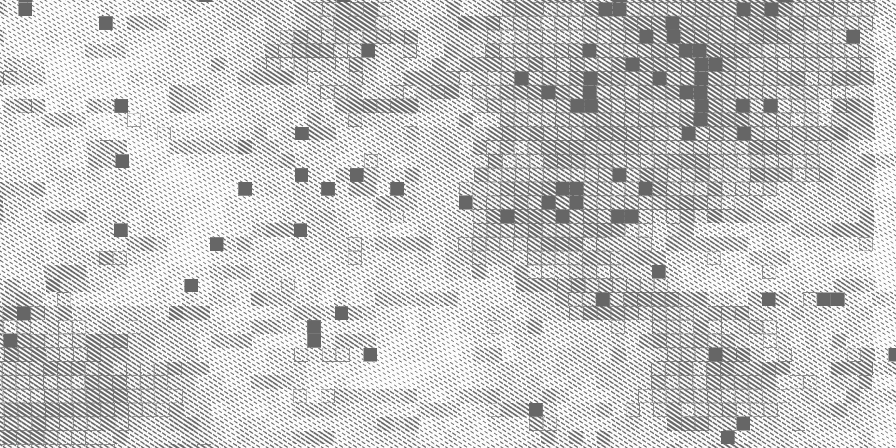
Give the GLSL for this pattern, as a Shadertoy shader.

```glsl
// A sheet of about 65 by 32 small tiles, hatched with falling diagonal strokes.
// A broad tone field plus a hash per tile sets the stroke weight, the breaks
// in the strokes, the thin tile outlines and the scattered solid tiles.

float hash(vec2 p) {
    vec3 q = fract(p.xyx * vec3(0.1031, 0.1030, 0.0973));
    q += dot(q, q.yzx + 33.33);
    return fract((q.x + q.y) * q.z);
}

// Soft elliptical patch of tone
float patchTone(vec2 p, vec2 center, vec2 radius) {
    vec2 d = (p - center) / radius;
    return exp(-dot(d, d));
}

// Broad light and dark areas, with p running from 0 to 1
float toneField(vec2 p) {
    float tone = 0.30;
    tone += 0.50 * patchTone(p, vec2(0.82, 0.97), vec2(0.17, 0.20));
    tone += 0.36 * patchTone(p, vec2(0.65, 0.78), vec2(0.12, 0.20));
    tone += 0.42 * patchTone(p, vec2(0.62, 0.49), vec2(0.09, 0.11));
    tone += 0.38 * patchTone(p, vec2(0.71, 0.32), vec2(0.07, 0.05));
    tone += 0.26 * patchTone(p, vec2(0.79, 0.16), vec2(0.13, 0.14));
    tone += 0.24 * patchTone(p, vec2(0.80, 0.64), vec2(0.14, 0.16));
    tone += 0.22 * patchTone(p, vec2(0.37, 0.90), vec2(0.14, 0.16))
          * step(0.238, p.x);
    tone += 0.34 * patchTone(p, vec2(0.06, 0.12), vec2(0.15, 0.20))
          * step(p.x, 0.238) * step(p.y, 0.318);
    tone -= 0.22 * patchTone(p, vec2(0.08, 0.82), vec2(0.14, 0.20));
    tone -= 0.20 * patchTone(p, vec2(0.22, 0.52), vec2(0.07, 0.20));
    tone -= 0.20 * patchTone(p, vec2(0.44, 0.20), vec2(0.13, 0.15));
    tone -= 0.16 * patchTone(p, vec2(0.85, 0.42), vec2(0.16, 0.08));
    tone -= 0.25 * step(0.976, p.x);
    // Layered sines keep the areas from looking smooth
    tone += 0.04 * sin(p.x * 31.0 + 3.0 * sin(p.y * 9.0));
    tone += 0.03 * sin(p.y * 37.0 - p.x * 17.0);
    return tone;
}

// Smooth coverage of a shape: negative distance is inside
float coverage(float d, float pixel) {
    return clamp(0.5 - d / pixel, 0.0, 1.0);
}

void mainImage(out vec4 fragColor, in vec2 fragCoord) {
    const float rows = 32.43;
    float pixel = rows / iResolution.y;

    // Tile grid, each row slipped slightly sideways
    vec2 grid = fragCoord * pixel + vec2(-0.25, 0.74);
    vec2 tiled = grid;
    tiled.x += 0.22 * (hash(vec2(floor(grid.y), 7.0)) - 0.5);
    vec2 cell = floor(tiled);
    vec2 local = tiled - cell;

    // Tone per tile, with runs of heavier tiles
    vec2 center = (cell + 0.5 - vec2(-0.25, 0.74)) / rows;
    center.x *= iResolution.y / iResolution.x;
    float tone = toneField(center);
    float chance = hash(cell + 11.0);
    float run = hash(floor(cell / vec2(3.0, 1.0)) + 53.0);
    float weight = tone + 0.24 * (chance - 0.5);
    weight += 0.32 * step(0.91 - 0.12 * tone, run);
    weight += 0.28 * step(0.88, hash(cell + 91.0)) * step(0.3, tone);
    weight = clamp(weight, 0.0, 1.0);

    // Diagonal strokes: two per tile across, three per tile up
    float phase = dot(grid, vec2(2.0, 3.0));
    float halfWidth = mix(0.026, 0.082, weight);
    float stroke = abs(fract(phase) - 0.5) / 3.606 - halfWidth;

    // Breaks turn light strokes into dashes and dots
    float along = fract(dot(grid, vec2(2.0, -1.0)) + 0.5 * floor(phase));
    float dash = (abs(along - 0.5) - mix(0.26, 0.62, weight)) / 2.236;
    float ink = coverage(stroke, pixel) * coverage(dash, pixel);

    // Thin outlines, more frequent in the denser areas
    vec2 edge = min(local, 1.0 - local);
    float outlined = step(hash(cell + 29.0), smoothstep(0.36, 0.60, tone));
    outlined = max(outlined, step(0.97, chance));
    float outline = min(edge.x, edge.y) - 0.032;
    ink = max(ink, 0.85 * outlined * coverage(outline, pixel));

    // Solid tiles, some of them joined into short bars
    float solidRate = 0.014 + 0.15 * smoothstep(0.50, 0.95, tone);
    float solid = step(hash(cell + 71.0), solidRate);
    vec2 barCell = floor(cell / vec2(1.0, 2.0));
    solid = max(solid, step(hash(barCell + 37.0), 0.4 * solidRate - 0.005));
    float square = max(abs(local.x - 0.5), abs(local.y - 0.5)) - 0.5;
    ink = max(ink, solid * coverage(square, pixel));

    fragColor = vec4(mix(vec3(0.99), vec3(0.40), ink), 1.0);
}
```
